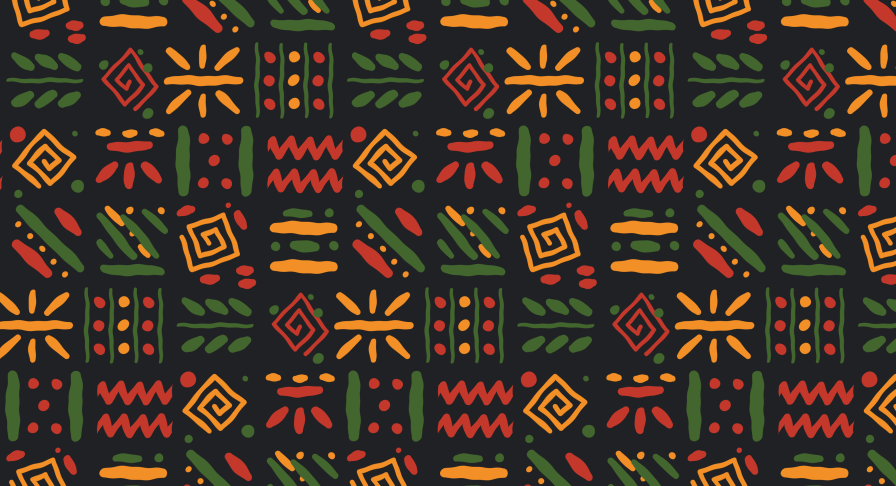
Write a Shadertoy shader that draws this pattern.

```glsl
// Dark cloth of twelve hand-painted folk motifs on a half-drop repeat.
const float WIDTH = 768.0;             // design units across the canvas
const vec2 TILE = vec2(292, 210);      // four motifs wide, three tall
const float REACH = 46.0;              // half size of a motif's area
const float WOBBLE = 0.55;             // unevenness of the brush
const float TAPER = 0.72;              // stroke end width over middle width
const vec3 CLOTH = vec3(0.125, 0.13, 0.14);
const vec3 GREEN = vec3(0.26, 0.40, 0.18);
const vec3 RED = vec3(0.77, 0.22, 0.17);
const vec3 ORANGE = vec3(0.95, 0.56, 0.15);

vec3 ink;           // colour painted so far
vec2 cloth, pen;    // position on the cloth (y down) and in the motif
float soft;         // edge softness

void paint(float d, vec3 c) { ink = mix(ink, c, smoothstep(soft, -soft, d)); }

// x: distance to segment ab, y: position along it
vec2 segment(vec2 p, vec2 a, vec2 b) {
    vec2 ab = b - a;
    float h = clamp(dot(p - a, ab) / dot(ab, ab), 0.0, 1.0);
    return vec2(length(p - a - ab * h), h);
}

// Tapered brush stroke
void stroke(float ax, float ay, float bx, float by, float r, vec3 c) {
    vec2 s = segment(pen, vec2(ax, ay), vec2(bx, by));
    paint(s.x - r * mix(TAPER, 1.0, 4.0 * s.y * (1.0 - s.y)), c);
}

void spot(float x, float y, float r, vec3 c) { paint(length(pen - vec2(x, y)) - r, c); }

// Square spiral: each corner turns a quarter and moves inward
void spiral(float size, float squash, float turn, float r, vec3 c) {
    float d = 1e3;
    vec2 last = vec2(0);
    for (float k = 0.0; k < 10.0; k++) {
        float a = turn - 1.5708 * k;
        vec2 corner = size * (1.0 - k / 10.0) * vec2(squash * cos(a), sin(a));
        if (k == 1.0) last = mix(last, corner, 0.35);
        if (k > 0.0) d = min(d, segment(pen, last, corner).x);
        last = corner;
    }
    paint(d - r, c);
}

// Moves the pen to the nearest copy of a motif; true when in reach
bool motif(float x, float y) {
    pen = cloth - vec2(x, y);
    pen -= round(pen.y / TILE.y) * vec2(0.5, 1) * TILE;
    pen.x -= TILE.x * round(pen.x / TILE.x);
    pen += WOBBLE * (sin(pen.yx * 0.17 + x) + 0.5 * sin(pen.yx * 0.41 + y));
    return max(abs(pen.x), abs(pen.y)) < REACH;
}

void twigAndSunRow() {
    if (motif(38.0, 69.0)) {    // leafy twig
        stroke(-31., 0., 32., 0., 2., GREEN);
        pen.y = abs(pen.y);
        for (float x = -19.0; x < 25.0; x += 20.0) stroke(x - 6., 20., x + 7., 12., 4.8, GREEN);
    }
    if (motif(109.0, 70.0)) {   // narrow spiral
        spiral(34., 0.84, 1.7, 1.7, RED);
        spot(-20., -15., 4., GREEN); spot(11., -26., 2.5, GREEN);
        spot(18., -12., 4., GREEN); spot(18., 27., 4.6, GREEN);
    }
    if (motif(174.0, 69.0)) {   // sunburst
        pen = abs(pen);
        stroke(-31., 0., 31., 0., 4.2, ORANGE);
        stroke(13., 11., 29., 26., 3.7, ORANGE);
        stroke(0., 13., 0., 29., 3.2, ORANGE);
    }
    if (motif(252.0, 69.0)) {   // dots between upright lines
        for (float x = -31.5; x < 32.0; x += 21.0) stroke(x, -31., x, 31., 1.9, GREEN);
        for (float i = -1.0; i < 2.0; i++)
            for (float j = -1.0; j < 2.0; j++)
                spot(i * 21., j * 20., 4.8, i == 0.0 ? ORANGE : RED);
    }
}

void raysAndWavesRow() {
    if (motif(41.0, 138.0)) {   // broad spiral
        spiral(32., -1., 1.7, 2.2, ORANGE);
        spot(-26., -23., 6.8, RED); spot(26., 22., 5.5, GREEN);
        spot(23., -23., 2.4, GREEN); spot(-25., 28., 3.5, GREEN);
    }
    if (motif(112.0, 138.0)) {  // half sun
        for (float x = -23.0; x < 25.0; x += 23.0) stroke(x - 4., -24., x + 4., -24., 3.6, ORANGE);
        stroke(-17., -12., 16., -13., 4.5, RED);
        for (float i = -1.0; i < 2.0; i++) stroke(i * 13. - 1., 4., i * 25. - 1., 20. - 4. * abs(i), 4.7, RED);
    }
    if (motif(184.0, 138.0)) {  // five dots between posts
        spot(0., 0., 4.8, RED);
        pen.x = abs(pen.x);
        stroke(27., -26., 27., 26., 6., GREEN);
        spot(10., -19., 4.6, RED); spot(10., 19., 4.6, RED);
    }
    if (motif(262.0, 138.0))    // pair of waves
        for (float side = -1.0; side < 2.0; side += 2.0) {
            vec2 q = vec2(pen.x + 0.2 * pen.y, (pen.y - 3.0) * side - 14.0);
            q.x = abs(mod(q.x, 16.0) - 8.0);
            paint(max(segment(q, vec2(0, -7), vec2(8, 7)).x - 3.2, abs(pen.x) - 32.0), RED);
        }
}

void slashesAndBarsRow() {
    if (motif(41.0, 207.0)) {   // slashes and dotted trail
        stroke(-24., -28., 28., 23., 5.2, GREEN);
        stroke(9., -26., 26., -8., 5., RED); stroke(-27., 2., 0., 27., 5.6, RED);
        for (float i = 0.0; i < 5.0; i++) spot(i * 10. - 25., i * 10.7 - 15., 2.6, ORANGE);
    }
    if (motif(113.0, 207.0)) {  // hatching over a bar
        stroke(-20., -28., -9., -16., 3.6, ORANGE); stroke(8., 5., 14., 12., 3.2, ORANGE);
        spot(-1., -27., 3.2, ORANGE); spot(26., -27., 3., ORANGE); spot(0., -7., 2.6, ORANGE);
        stroke(12., -25., 28., -10., 3.8, GREEN); stroke(-7., -21., 21., 12., 3.8, GREEN);
        stroke(-27., -21., 2., 13., 4.2, GREEN); stroke(-28., 1., -18., 12., 3.4, GREEN);
        stroke(-24., 24., 24., 25., 4.8, GREEN);
    }
    if (motif(180.0, 205.0)) {  // tilted spiral with dashes
        spiral(34., 1., 3.66, 2.1, ORANGE);
        stroke(-25., -23., -16., -25., 4.4, RED); stroke(24., -21., 29., -11., 4.4, RED);
        stroke(-6., 35., 5., 33., 4.4, RED); stroke(26., 28., 35., 26., 4.4, RED);
        stroke(27., 39., 36., 37., 4.4, RED); spot(15., -29., 2.3, RED);
    }
    if (motif(261.0, 207.0)) {  // stacked bars
        for (float y = -12.0; y < 22.0; y += 33.0) stroke(-25., y, 25., y + 1., 5.6, ORANGE);
        stroke(-16., -24., 4., -24., 3.8, GREEN); stroke(-9., 4., 9., 4., 5.2, GREEN);
        spot(21., -24., 3.8, GREEN); spot(-25., 4., 4., GREEN); spot(25., 4., 4., GREEN);
    }
}

void mainImage(out vec4 fragColor, in vec2 fragCoord) {
    float unit = WIDTH / iResolution.x;
    cloth = vec2(fragCoord.x, iResolution.y - fragCoord.y) * unit;
    soft = 0.7 * unit;
    ink = CLOTH;
    twigAndSunRow(); raysAndWavesRow(); slashesAndBarsRow();
    fragColor = vec4(ink, 1);
}
```
